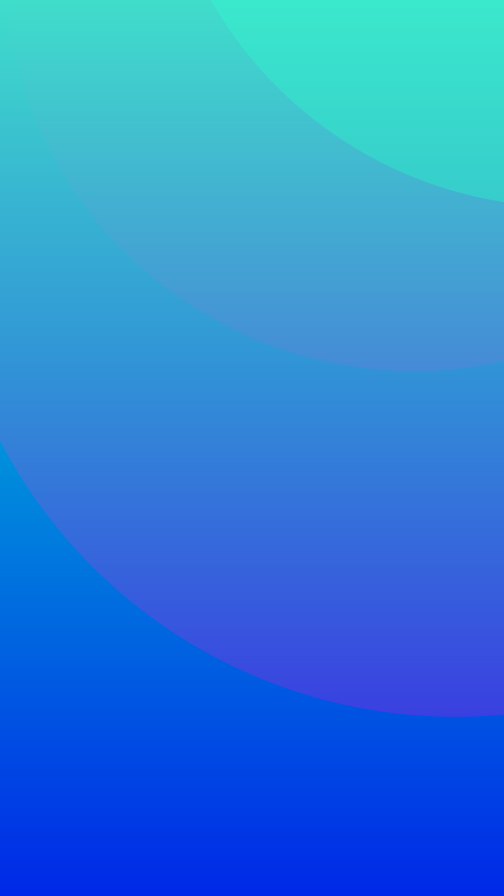
This background is drawn by a Shadertoy shader. Its source:

```glsl
// Three overlapping translucent discs over a blue-to-teal vertical gradient.

// Vertical blend from a lower colour to an upper one between two heights.
vec3 verticalGradient(float y, float yLow, float yHigh, vec3 low, vec3 high) {
    return mix(low, high, clamp((y - yLow) / (yHigh - yLow), 0.0, 1.0));
}

// Antialiased coverage of a disc; softness is the width of its edge.
float discMask(vec2 p, vec2 centre, float radius, float softness) {
    float dist = length(p - centre) - radius;
    return 1.0 - smoothstep(-softness, softness, dist);
}

void mainImage(out vec4 fragColor, in vec2 fragCoord) {
    // Canvas height is one unit
    vec2 p = fragCoord / iResolution.y;
    float softness = 0.75 / iResolution.y;

    // Backdrop
    vec3 deepBlue = vec3(0.0, 0.157, 0.906);
    vec3 azure = vec3(0.0, 0.576, 0.859);
    vec3 color = verticalGradient(p.y, 0.0, 0.51, deepBlue, azure);

    // Large disc: violet rim, sky blue middle, aqua top
    vec3 violet = vec3(0.227, 0.250, 0.880);
    vec3 sky = vec3(0.192, 0.585, 0.840);
    vec3 aqua = vec3(0.250, 0.867, 0.795);
    vec3 largeFill = p.y < 0.6
        ? verticalGradient(p.y, 0.2, 0.6, violet, sky)
        : verticalGradient(p.y, 0.6, 1.0, sky, aqua);
    color = mix(color, largeFill, discMask(p, vec2(0.508, 0.773), 0.573, softness));

    // Middle disc: dusty blue rim fading into aqua
    vec3 dustyBlue = vec3(0.270, 0.543, 0.840);
    vec3 middleFill = verticalGradient(p.y, 0.586, 1.0, dustyBlue, aqua);
    color = mix(color, middleFill, discMask(p, vec2(0.462, 1.044), 0.458, softness));

    // Corner disc: turquoise to mint
    vec3 turquoise = vec3(0.215, 0.800, 0.800);
    vec3 mint = vec3(0.228, 0.912, 0.800);
    vec3 cornerFill = verticalGradient(p.y, 0.773, 1.0, turquoise, mint);
    color = mix(color, cornerFill, discMask(p, vec2(0.633, 1.227), 0.458, softness));

    fragColor = vec4(color, 1.0);
}
```
